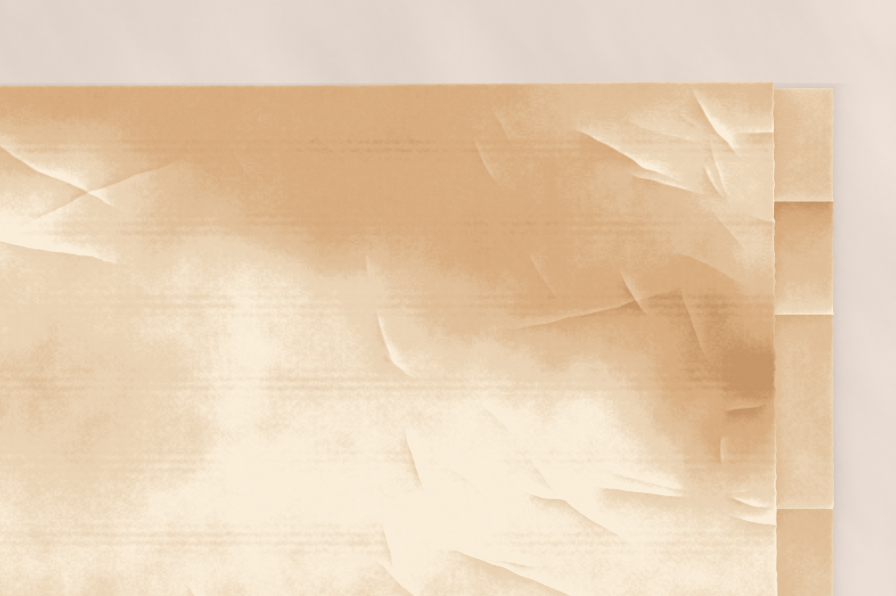
A WebGL 1 fragment shader for this texture:

```glsl
precision highp float;
// A creased kraft paper bag lying on a pale, softly wrinkled sheet.
// Broad light is built from soft blobs; folds are segments with one lit and
// one shaded side; ribs, facets and grain come from waves and value noise.
uniform vec2 u_resolution;

float hash(vec2 p) {
  return fract(sin(dot(p, vec2(127.1, 311.7))) * 43758.5453);
}

float noise(vec2 p) {
  vec2 i = floor(p), f = fract(p);
  f = f * f * (3.0 - 2.0 * f);
  return mix(mix(hash(i), hash(i + vec2(1.0, 0.0)), f.x),
             mix(hash(i + vec2(0.0, 1.0)), hash(i + 1.0), f.x), f.y);
}

float fbm(vec2 p) {
  float sum = 0.0, amp = 0.5;
  for (int i = 0; i < 4; i++) {
    sum += amp * noise(p);
    p = mat2(1.6, 1.2, -1.2, 1.6) * p + 7.3;
    amp *= 0.5;
  }
  return sum;
}

float blob(vec2 p, vec2 center, vec2 size) {
  vec2 d = (p - center) / size;
  return exp(-dot(d, d));
}

// Signed light of a fold from a to b: bright on its left, shaded on its right.
float fold(vec2 p, vec2 a, vec2 b, float width, float soft) {
  vec2 dir = b - a;
  float len = length(dir);
  dir /= len;
  vec2 q = p - a;
  float along = dot(q, dir) / len;
  float side = dir.x * q.y - dir.y * q.x;
  side += 0.12 * len * along * (1.0 - along);
  float taper = smoothstep(0.0, 0.3, along) * smoothstep(1.0, 0.6, along);
  float lit = exp(-abs(side) / width);
  float shade = -0.6 * exp(-abs(side) / (width * 1.7));
  return taper * mix(shade, lit, smoothstep(-soft, soft, side));
}

float scatteredFolds(vec2 p, float soft) {
  float sum = 0.0;
  for (int i = 0; i < 34; i++) {
    float k = float(i);
    vec2 start = vec2(1.3 * pow(hash(vec2(k, 1.0)), 0.5), 0.86 * hash(vec2(k, 2.0)));
    float angle = mix(-1.45, 0.25, hash(vec2(k, 3.0)));
    float len = mix(0.06, 0.21, hash(vec2(k, 4.0)));
    vec2 end = start + len * vec2(cos(angle), sin(angle));
    float power = mix(0.12, 0.42, hash(vec2(k, 5.0)));
    sum += power * fold(p, start, end, 0.05 * len + 0.003, soft);
  }
  return sum;
}

float longFolds(vec2 p, float soft) {
  float sum = 0.35 * fold(p, vec2(-0.06, 0.80), vec2(0.25, 0.62), 0.012, soft);
  sum += 0.35 * fold(p, vec2(-0.08, 0.63), vec2(0.24, 0.55), 0.014, soft);
  sum -= 0.22 * fold(p, vec2(0.02, 0.62), vec2(0.34, 0.75), 0.010, soft);
  sum += 0.32 * fold(p, vec2(0.70, 0.10), vec2(1.05, -0.03), 0.012, soft);
  sum += 0.34 * fold(p, vec2(0.88, 0.24), vec2(1.08, 0.07), 0.012, soft);
  sum += 0.25 * fold(p, vec2(0.80, 0.44), vec2(1.18, 0.52), 0.009, soft);
  sum += 0.45 * fold(p, vec2(0.94, 0.80), vec2(1.16, 0.69), 0.018, soft);
  return sum + 0.45 * fold(p, vec2(1.15, 0.86), vec2(1.25, 0.73), 0.014, soft);
}

// Large areas of light and shade across the bag front.
float broadLight(vec2 p) {
  float aboveSlope = p.y - 0.76 + 0.36 * p.x;
  float tone = mix(0.87, 0.24, smoothstep(-0.17, 0.10, aboveSlope));
  tone += 0.50 * blob(p, vec2(1.17, 0.76), vec2(0.22, 0.15));
  tone += 0.25 * blob(p, vec2(1.28, 0.60), vec2(0.08, 0.14));
  tone += 0.22 * blob(p, vec2(0.05, 0.70), vec2(0.24, 0.10));
  tone += 0.16 * blob(p, vec2(0.75, 0.17), vec2(0.40, 0.13));
  tone -= 0.26 * blob(p, vec2(0.08, 0.36), vec2(0.26, 0.18));
  tone -= 0.30 * blob(p, vec2(1.22, 0.33), vec2(0.12, 0.17));
  return tone + 0.16 * blob(p, vec2(0.42, 0.33), vec2(0.045, 0.30));
}

// Groups of fine horizontal ribs.
float ribs(vec2 p) {
  float phase = fract((p.y - 0.03) / 0.131) - 0.5;
  float group = exp(-phase * phase * 28.0);
  return group * (0.6 * sin(p.y * 410.0) - 0.7) * (0.5 + noise(p * vec2(4.0, 30.0)));
}

vec3 kraft(float tone) {
  vec3 color = mix(vec3(0.78, 0.59, 0.41), vec3(0.85, 0.68, 0.50), smoothstep(0.0, 0.22, tone));
  color = mix(color, vec3(0.88, 0.75, 0.60), smoothstep(0.22, 0.46, tone));
  color = mix(color, vec3(0.92, 0.83, 0.71), smoothstep(0.46, 0.70, tone));
  return mix(color, vec3(0.98, 0.93, 0.85), smoothstep(0.70, 0.98, tone));
}

vec3 sheet(vec2 p) {
  float wrinkle = fbm(vec2(p.x + 0.5 * p.y, p.y - 0.2 * p.x) * vec2(9.0, 4.0)) - 0.47;
  return vec3(0.895, 0.845, 0.81) + 0.06 * wrinkle + 0.02 * smoothstep(1.35, 1.5, p.x);
}

// Light on the narrow back panel, with a shadow under each overlap.
float backTone(vec2 p, float soft) {
  float tone = 0.56 + 0.35 * (fbm(p * 11.0) - 0.47);
  for (int i = 0; i < 3; i++) {
    float k = float(i);
    float above = p.y - (0.662 - 0.19 * k - 0.068 * k * (k - 1.0));
    float under = smoothstep(soft, -soft, above);
    tone -= (0.45 - 0.14 * k) * under * exp(-abs(above) / 0.05);
    tone += 0.30 * (1.0 - under) * exp(-abs(above) / 0.012);
  }
  return tone - 0.15 * exp(-max(p.x - 1.3, 0.0) / 0.012);
}

void main() {
  vec2 p = gl_FragCoord.xy / u_resolution.y;
  float soft = 0.8 / u_resolution.y;
  float grain = noise(p * 300.0) + 0.6 * noise(p * 130.0) - 0.8;

  // Distances inside the slightly uneven paper edges.
  float ragged = 0.003 * (noise(p * 110.0) - 0.5);
  float top = 0.857 + 0.006 * smoothstep(0.4, 1.25, p.x) + 0.3 * ragged - p.y;
  float front = min(top, 1.301 - 0.006 * (p.y - 0.4) + ragged - p.x);
  float back = min(0.852 - p.y, 1.398 + ragged - p.x);

  // Sheet with a faint contact shadow, then the back panel.
  vec3 color = sheet(p) - 0.06 * exp(-max(-back, 0.0) / 0.012) * step(p.y, 0.86);
  float backLight = backTone(p, soft) + 0.25 * exp(-abs(back) / 0.003);
  color = mix(color, kraft(backLight + 0.06 * grain), smoothstep(-soft, soft, back));

  // Bag front: warped broad light, facets, folds, ribs and grain.
  vec2 warp = vec2(fbm(p * 6.0), fbm(p * 6.0 + 19.0)) - 0.47;
  vec2 bent = p + 0.045 * warp;
  float calm = blob(p, vec2(0.52, 0.72), vec2(0.40, 0.17));
  float facets = fbm(bent * 8.0) - fbm(bent * 8.0 + vec2(0.22, -0.3));
  float tone = broadLight(p + 0.16 * warp) + 0.05 * warp.x;
  tone += (1.0 - 0.85 * calm) * (0.32 * facets + scatteredFolds(bent, 2.0 * soft));
  tone += longFolds(bent, 2.0 * soft) + 0.055 * ribs(p) + 0.07 * grain;
  tone += 0.35 * exp(-abs(front) / 0.0025);
  color = mix(color, kraft(tone), smoothstep(-soft, soft, front));

  gl_FragColor = vec4(color + 0.006 * grain, 1.0);
}
```
